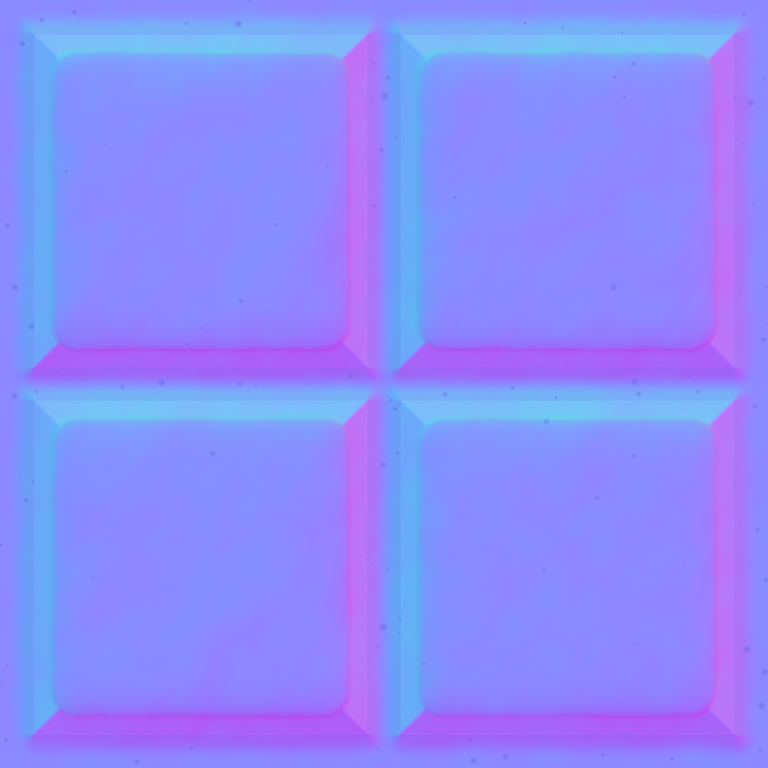
This texture map is drawn by a WebGL 1 fragment shader. Its source:

```glsl
precision highp float;
// Normal map of four square bevelled tiles, two by two, with worn faces and pitted grooves.

uniform vec2 u_resolution;

vec2 hash2(vec2 c) {
  return fract(sin(vec2(dot(c, vec2(127.1, 311.7)), dot(c, vec2(269.5, 183.3)))) * 43758.5);
}

// Layered sines, each layer turned and bent by its other axis
float waves(vec2 p) {
  float sum = 0.0, amp = 0.5;
  for (int i = 0; i < 6; i++) {
    p = mat2(0.8, 0.6, -0.6, 0.8) * p * 1.6 + 1.7;
    sum += amp * sin(p.x + 1.4 * sin(p.y * 0.9));
    amp *= 0.65;
  }
  return sum;
}

// Cellular noise: distance to the nearest scattered point
float cells(vec2 p) {
  float nearest = 1.5;
  for (int y = -1; y <= 1; y++) {
    for (int x = -1; x <= 1; x++) {
      vec2 cell = floor(p) + vec2(x, y);
      nearest = min(nearest, length(cell + hash2(cell) - p));
    }
  }
  return nearest;
}

// Sparse round dents; chance is the share of cells that hold one
float pits(vec2 p, float chance) {
  float depth = 0.0;
  for (int y = -1; y <= 1; y++) {
    for (int x = -1; x <= 1; x++) {
      vec2 cell = floor(p) + vec2(x, y);
      vec2 size = hash2(cell + 37.0);
      float radius = mix(0.08, 0.24, size.y * size.y);
      float d = length(cell + hash2(cell) - p);
      depth = max(depth, step(size.x, chance) * smoothstep(radius, radius * 0.2, d));
    }
  }
  return depth;
}

// Outward slope of one tile in xy, bevel coverage in z, tile coverage in w
vec4 tile(vec2 p, float wobble, float pixel) {
  vec2 side = vec2(p.x < 0.0 ? -1.0 : 1.0, p.y < 0.0 ? -1.0 : 1.0);
  vec2 q = abs(p) - 0.2168;
  float inside = smoothstep(pixel, -pixel, max(q.x, q.y));

  // Rounded rim where the bevel meets the face
  vec2 c = q + 0.058;
  float rim = length(max(c, 0.0)) + min(max(c.x, c.y), 0.0) - 0.035 + wobble * 0.0012;
  float bevel = smoothstep(-0.004, 0.005, rim);
  vec2 rimDir = side * normalize(max(c, 0.0) + 0.0001);

  // Mitred bevel, and a face that flattens towards its middle
  float mitre = smoothstep(-0.005, 0.005, q.x - q.y);
  vec2 bevelSlope = 0.95 * side * vec2(mitre, 1.0 - mitre);
  vec2 faceSlope = 0.65 * side * exp(42.0 * min(q + 0.023, 0.0));
  vec2 slope = mix(faceSlope, bevelSlope, bevel) + 0.42 * rimDir * exp(-abs(rim) / 0.0035);

  // Soft slope spilling into the groove
  vec2 away = max(q, 0.0);
  float dist = length(away);
  float spill = 0.8 * smoothstep(0.035, 0.004, dist + wobble * 0.0025);
  vec2 grooveSlope = side * away / max(dist, 0.0001) * spill;
  return vec4(mix(grooveSlope, slope, inside), bevel * inside, inside);
}

void main() {
  vec2 uv = gl_FragCoord.xy / u_resolution;
  float pixel = 0.75 / min(u_resolution.x, u_resolution.y);
  float wobble = waves(uv * 22.0);

  // Sum the tiles so that facing slopes cancel along the groove
  vec4 relief = vec4(0.0);
  for (int y = 0; y < 2; y++) {
    for (int x = 0; x < 2; x++) {
      vec2 centre = 0.5 + 0.4772 * (vec2(x, y) - 0.5);
      relief += tile(uv - centre, wobble, pixel);
    }
  }

  // Mottling stretched along the rising diagonal
  vec2 grain = vec2(uv.x + uv.y, uv.y - uv.x) * vec2(0.6, 1.0);
  float mottle = 0.06 * waves(grain * 9.0) + 0.12 * (cells(grain * 15.0 + 0.2 * wobble) - 0.45);
  mottle += 0.02 * waves(grain * 70.0);
  vec2 slope = relief.xy + mottle * vec2(1.0, -1.0) * mix(0.6, 1.0, relief.w);

  // Slope to colour, with a skewed light basis
  vec3 color = vec3(0.545, 0.54, 1.0);
  color.rg += slope.x * vec2(0.165, -0.11) + slope.y * vec2(-0.10, 0.19);
  color.b -= 0.055 * dot(slope, slope);
  color += 0.025 * relief.z;

  // Dents, denser in the grooves
  float dent = pits(uv * 34.0, mix(0.3, 0.035, relief.w));
  color = mix(color, vec3(0.40, 0.38, 0.90), 0.4 * dent * (1.0 - relief.z));

  gl_FragColor = vec4(clamp(color, 0.0, 1.0), 1.0);
}
```
